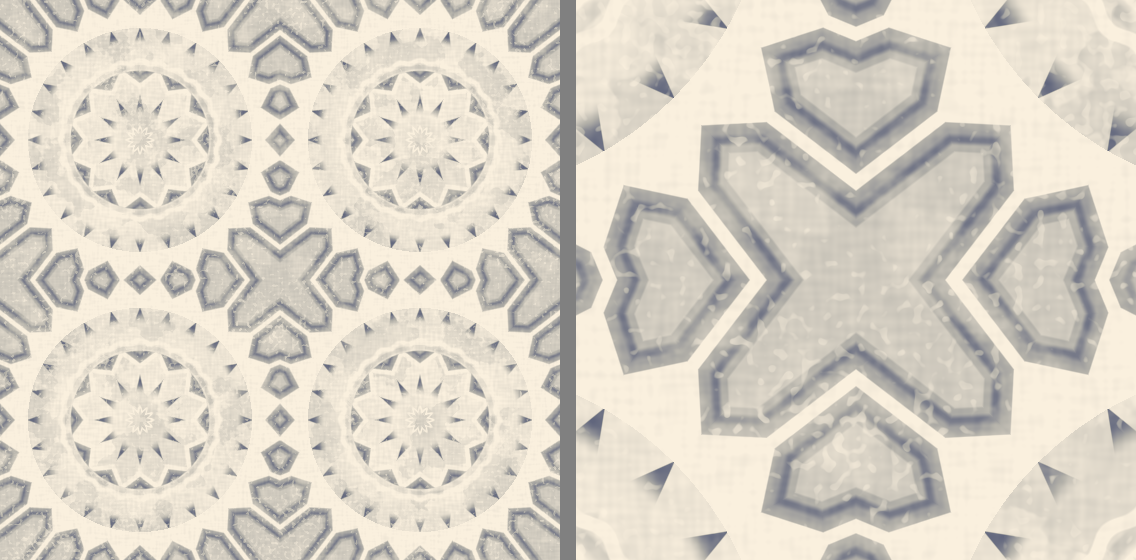
Left, the full canvas; right, a detail of the centre.
Give the GLSL for this pattern, as a WebGL 1 fragment shader.

```glsl
precision highp float;

uniform vec2 u_resolution;

const float TAU = 6.2831853;
const float TILES = 2.0;

// Lengths below are fractions of one tile
const float PETALS = 24.0;
const float PETAL_TIP = 0.447;
const float PETAL_SLOPE = 0.9;
const float STAR_POINTS = 12.0;
const float STAR_VALLEY = 0.203;
const float STAR_SLOPE = 0.75;
const float STAR_RIM = 0.247;
const float CELL_GAP = 0.008;
const float HALO_WIDTH = 0.020;
const float RING_RADIUS = 0.279;
const float RING_WAVE = 0.005;
const float RING_HALF_WIDTH = 0.009;
const float ROSETTE_RADIUS = 0.038;
const float ROSETTE_WAVE = 0.008;
const float ROSETTE_HALF_WIDTH = 0.006;

const vec3 CREAM = vec3(0.98, 0.94, 0.87);
const vec3 STONE = vec3(0.70, 0.69, 0.66);
const vec3 INK = vec3(0.38, 0.40, 0.49);
const float WEAR = 0.30;
const float GRAIN = 0.07;

vec2 gradient(vec2 cell, vec2 period) {
  cell = mod(cell, period);
  float a = TAU * fract(sin(dot(cell, vec2(127.1, 311.7))) * 43758.5);
  return vec2(cos(a), sin(a));
}

// Gradient noise that wraps after a whole number of cells
float noise(vec2 uv, vec2 period) {
  vec2 p = uv * period;
  vec2 i = floor(p);
  vec2 f = p - i;
  vec2 w = f * f * f * (f * (f * 6.0 - 15.0) + 10.0);
  vec2 e = vec2(1.0, 0.0);
  float a = dot(gradient(i, period), f);
  float b = dot(gradient(i + e.xy, period), f - e.xy);
  float c = dot(gradient(i + e.yx, period), f - e.yx);
  float d = dot(gradient(i + e.xx, period), f - e.xx);
  return mix(mix(a, b, w.x), mix(c, d, w.x), w.y);
}

float fbm(vec2 uv, float period) {
  float sum = 0.0;
  float gain = 1.0;
  for (int i = 0; i < 5; i++) {
    sum += gain * noise(uv, vec2(period));
    period *= 2.0;
    gain *= 0.6;
  }
  return sum;
}

// Mirror the plane into one sector: x along its axis, y away from it
vec2 foldSector(vec2 p, float count) {
  float width = TAU / count;
  float a = mod(atan(p.y, p.x) + 0.5 * width, width) - 0.5 * width;
  return length(p) * vec2(cos(a), abs(sin(a)));
}

// Depth inside a wedge whose blunt point faces the centre
float cellDepth(vec2 s, float count, float tip, float slope) {
  float h = 0.5 * TAU / count;
  float side = s.x * sin(h) - s.y * cos(h) - CELL_GAP;
  float point = (s.x - tip - slope * s.y) / sqrt(1.0 + slope * slope);
  return min(side, point);
}

// Nested outlines: grey rim, ink line, soft inner step, pale core
float cellTone(float depth, float aa) {
  float tone = mix(0.50, 0.60, smoothstep(0.0, 0.012, depth));
  tone = mix(tone, 0.86, smoothstep(0.012 - aa, 0.018 + aa, depth));
  tone = mix(tone, 0.50, smoothstep(0.022 - aa, 0.027 + aa, depth));
  return mix(tone, 0.30, smoothstep(0.034 - aa, 0.035 + aa, depth));
}

// Triangle with its tip outward, fading towards the centre
float dart(vec2 s, float tip, float size, float spread, float aa) {
  float back = tip - s.x;
  float body = smoothstep(-aa, aa, back * spread - s.y);
  return body * (1.0 - smoothstep(0.35 * size, size, back));
}

float stroke(float d, float halfWidth, float aa) {
  return 1.0 - smoothstep(halfWidth - aa, halfWidth + aa, abs(d));
}

void main() {
  vec2 uv = gl_FragCoord.xy / u_resolution;
  vec2 p = fract(uv * TILES) - 0.5;
  float aa = TILES / min(u_resolution.x, u_resolution.y);
  float r = length(p);
  float angle = atan(p.y, p.x);
  vec2 petal = foldSector(p, PETALS);
  vec2 point = foldSector(p, STAR_POINTS);

  // Stained paper
  float stain = fbm(uv, 7.0);
  float blotch = smoothstep(0.05, 0.16, fbm(uv + 0.37, 10.0));
  float tone = 0.06 + 0.11 * blotch + 0.07 * stain;
  tone += 0.05 * smoothstep(0.28, 0.36, r);

  // Darts
  float darts = dart(petal, 0.402, 0.058, 0.38, aa);
  darts = max(darts, dart(point, 0.160, 0.070, 0.24, aa));
  tone = mix(tone, 0.95, darts);

  // Petals outside, star cells inside, both with pale halos
  float petalDepth = cellDepth(petal, PETALS, PETAL_TIP, PETAL_SLOPE);
  float starDepth = cellDepth(point, STAR_POINTS, STAR_VALLEY, STAR_SLOPE);
  float halo = smoothstep(-HALO_WIDTH, -0.6 * HALO_WIDTH, max(petalDepth, starDepth));
  tone *= 1.0 - halo * (1.0 - smoothstep(STAR_RIM, STAR_RIM + 0.01, r) * step(r, 0.4));
  float inRim = 1.0 - smoothstep(STAR_RIM - aa, STAR_RIM + aa, r);
  tone = mix(tone, cellTone(petalDepth, aa), smoothstep(-aa, aa, petalDepth) * step(0.4, r));
  tone = mix(tone, cellTone(starDepth, aa), smoothstep(-aa, aa, starDepth) * inRim);

  // Scalloped ring with a mottled inner band, and the central rosette
  tone += 0.14 * stroke(r - 0.257, 0.011, 0.003) * (0.6 + 0.4 * cos(angle * PETALS));
  float ring = stroke(r - RING_RADIUS - RING_WAVE * cos(angle * PETALS), RING_HALF_WIDTH, aa * 1.5);
  float rosetteEdge = r - ROSETTE_RADIUS - ROSETTE_WAVE * cos(angle * STAR_POINTS);
  tone += 0.10 * (1.0 - smoothstep(0.02, 0.09, r));
  tone *= 1.0 - max(ring, stroke(rosetteEdge, ROSETTE_HALF_WIDTH, aa * 1.5));

  // Rubbed print, pale flecks and woven grain
  float flecks = smoothstep(0.20, 0.42, noise(uv, vec2(150.0)) + 0.35 * stain);
  tone *= 1.0 - WEAR * smoothstep(-0.1, 0.5, fbm(uv + 0.61, 16.0)) - 0.35 * flecks;
  float weave = noise(uv, vec2(220.0, 40.0)) + noise(uv + 0.5, vec2(40.0, 220.0));
  tone = clamp(tone + GRAIN * weave, 0.0, 1.0);

  vec3 color = mix(CREAM, STONE, min(tone * 2.0, 1.0));
  color = mix(color, INK, max(tone * 2.0 - 1.0, 0.0));
  gl_FragColor = vec4(color, 1.0);
}
```
